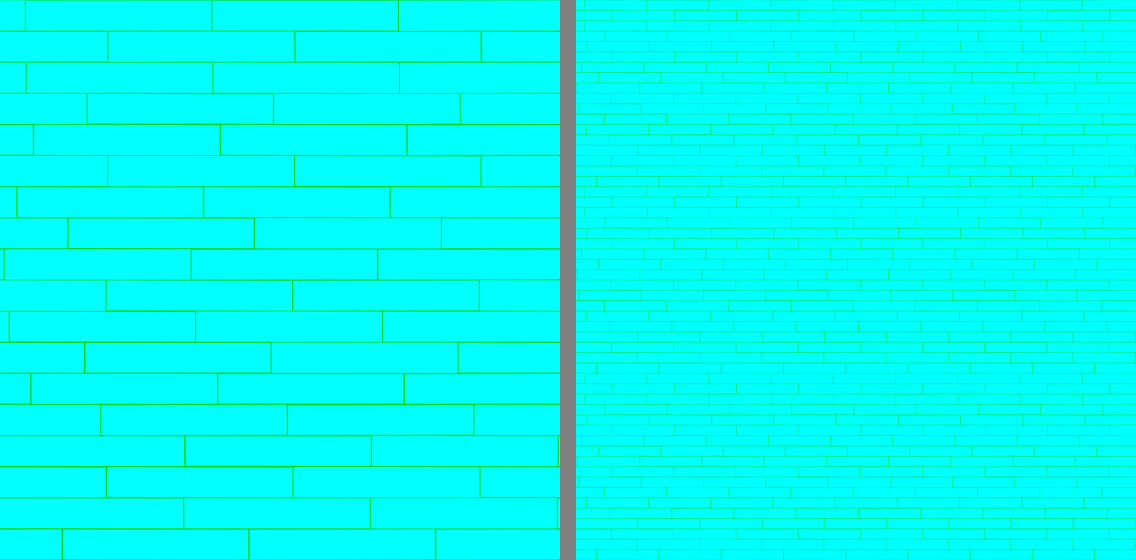
Left, the tile; right, the same tile 3 across and 3 down.
Give the GLSL for this pattern, as a Shadertoy shader.

```glsl
// Seamless wall of long cyan planks in staggered rows, split by thin soft green joints.

const vec2  PLANKS       = vec2(3.0, 18.0);      // whole repeats across and down
const vec3  PLANK_COLOR  = vec3(0.0, 1.0, 1.0);
const vec3  JOINT_COLOR  = vec3(0.0, 0.83, 0.03);
const float ROW_START    = 0.045;                // mean joint position, in plank lengths
const float ROW_STAGGER  = 0.395;                // extra shift of every other row
const float ROW_JITTER   = 0.145;                // random shift of each row, either way
const float HALF_GAP     = 0.0010;               // mean half joint width, in canvas units
const float GAP_VARIATION = 0.0004;              // per-plank change of the half width
const float MAX_TILT     = 0.0022;               // per-plank rotation, in radians
const float EDGE_SOFTNESS = 0.0019;              // width of the joint's soft edge

// Integer hash: three values in 0..1 for each cell
vec3 hash3(vec2 cell, uint seed) {
    uvec3 v = uvec3(uvec2(cell), seed) * 1664525u + 1013904223u;
    v.x += v.y * v.z;
    v.y += v.z * v.x;
    v.z += v.x * v.y;
    v ^= v >> 16u;
    v.x += v.y * v.z;
    v.y += v.z * v.x;
    v.z += v.x * v.y;
    return vec3(v >> 8u) / 16777216.0;
}

// Position of a row's first joint, in plank lengths
float rowShift(float row) {
    float stagger = ROW_STAGGER * (1.0 - mod(row, 2.0));
    float jitter = ROW_JITTER * (2.0 * hash3(vec2(row, 0.0), 7u).x - 1.0);
    return ROW_START + stagger + jitter;
}

// Distance from inside a box to its nearest edge
float insetDistance(vec2 p, vec2 halfSize) {
    vec2 inset = halfSize - abs(p);
    return min(inset.x, inset.y);
}

// Joint coverage, 0 on the plank and 1 in the gap
float jointMask(vec2 uv, float pixel) {
    vec2 grid = uv * PLANKS;
    float row = mod(floor(grid.y), PLANKS.y);
    grid.x -= rowShift(row);

    // Wrapped plank index, so planks crossing the border stay whole
    vec2 plank = vec2(mod(floor(grid.x), PLANKS.x), row);
    vec3 rnd = 2.0 * hash3(plank, 23u) - 1.0;

    // Slightly rotated plank, measured from its centre
    vec2 p = (fract(grid) - 0.5) / PLANKS;
    p += MAX_TILT * rnd.x * vec2(-p.y, p.x);

    float gap = HALF_GAP + GAP_VARIATION * rnd.y;
    float softness = max(EDGE_SOFTNESS, pixel);
    float edge = insetDistance(p, 0.5 / PLANKS);
    return clamp((gap - edge) / softness + 0.5, 0.0, 1.0);
}

void mainImage(out vec4 fragColor, in vec2 fragCoord) {
    vec2 uv = fragCoord / iResolution.xy;
    float joint = jointMask(uv, 1.0 / iResolution.y);
    fragColor = vec4(mix(PLANK_COLOR, JOINT_COLOR, joint), 1.0);
}
```
